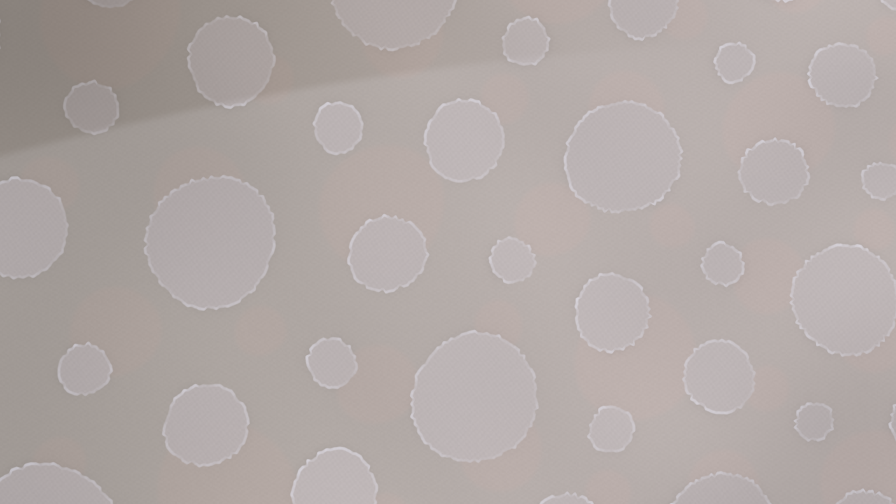
Reproduce this texture procedurally as a Shadertoy shader.

```glsl
// Sheer greige cloth with frayed pale dots in three sizes, over a faint second layer.
// The dots repeat on a turned square lattice with four-fold symmetry, bent by z + k*z*z
// so that they shrink to the right; hashed threads fray the rims, layered sines fold the cloth.

float hash(vec2 p) {
    return fract(sin(dot(p, vec2(127.1, 311.7))) * 43758.5);
}

// Random heights joined smoothly around a closed ring
float ringNoise(float angle, float steps, float seed) {
    float t = (angle / 6.28318 + 0.5) * steps;
    float i = floor(t);
    float a = hash(vec2(mod(i, steps), seed * 37.0));
    float b = hash(vec2(mod(i + 1.0, steps), seed * 37.0));
    return mix(a, b, smoothstep(0.0, 1.0, t - i));
}

// Keeps the nearest dot: x = signed distance, y = angle, z = seed, w = radius
void addDot(vec2 local, vec2 cell, vec2 center, float radius, inout vec4 nearest) {
    float seed = hash(cell + center);
    vec2 r = local - center;
    float angle = atan(r.y, r.x);
    float outline = radius * (0.94 + 0.12 * seed
        + 0.030 * sin(2.0 * angle + 6.3 * seed)
        + 0.018 * sin(3.0 * angle + 17.0 * seed));
    float d = length(r) - outline;
    if (d < nearest.x) nearest = vec4(d, angle, seed, radius);
}

// One cell: a large dot, four corners, and rings of medium and small dots
vec4 dotPattern(vec2 p) {
    vec2 z = p - vec2(0.42, 0.52);
    vec2 bent = z + 0.11 * vec2(z.x * z.x - z.y * z.y, 2.0 * z.x * z.y);
    vec2 q = mat2(0.976, -0.218, 0.218, 0.976) * bent / 0.91;
    vec2 cell = floor(q + 0.5);
    vec2 local = q - cell;
    vec2 medium = vec2(0.383, -0.114);
    vec2 small = vec2(0.196, -0.328);
    vec2 corner = vec2(0.5, -0.5);
    vec4 nearest = vec4(9.0, 0.0, 0.0, 1.0);
    for (int k = 0; k < 4; k++) {
        addDot(local, cell, medium, 0.094, nearest);
        addDot(local, cell, small, 0.056, nearest);
        addDot(local, cell, corner, 0.148, nearest);
        medium = vec2(-medium.y, medium.x);
        small = vec2(-small.y, small.x);
        corner = vec2(-corner.y, corner.x);
    }
    addDot(local, cell, vec2(0.0), 0.152, nearest);
    nearest.x *= 0.91 / length(vec2(1.0 + 0.22 * z.x, 0.22 * z.y));
    return nearest;
}

// Broad, slow brightness changes of the loose cloth
float softFolds(vec2 p) {
    vec2 w = p + 0.12 * sin(p.yx * 4.3 + vec2(1.0, 2.6));
    float f = sin(dot(w, vec2(3.1, 7.4)) + 0.6)
            + 0.7 * sin(dot(w, vec2(-6.2, 9.1)) + 2.0)
            + 0.5 * sin(dot(w, vec2(13.0, 15.0)) + 4.1);
    return f * mix(0.45, 1.0, smoothstep(0.7, 1.7, p.x));
}

void mainImage(out vec4 fragColor, in vec2 fragCoord) {
    vec2 p = fragCoord / iResolution.y;
    float pixel = 1.0 / iResolution.y;

    // Ground cloth, warmer and lighter to the right
    vec3 color = mix(vec3(0.684, 0.655, 0.636), vec3(0.722, 0.688, 0.678),
                     smoothstep(0.1, 1.4, p.x));

    // Pink dots of the layer beneath
    float ghost = dotPattern(p * 1.04 - vec2(0.37, 0.09)).x;
    color += (1.0 - smoothstep(-0.008, 0.008, ghost)) * vec3(0.016, 0.002, 0.0);

    // Dot faces with short cut threads standing out of the edge
    vec4 spot = dotPattern(p);
    float threads = floor(spot.w * 680.0);
    float fray = ringNoise(spot.y, threads, spot.z);
    float clumps = ringNoise(spot.y, floor(threads * 0.37), spot.z + 0.4);
    float worn = ringNoise(spot.y, 9.0, spot.z + 0.8);
    float edge = spot.x - 0.0065 * (fray - 0.5) - 0.003 * (clumps - 0.5);
    float face = 1.0 - smoothstep(-pixel, pixel, edge);
    vec3 faceColor = vec3(0.742, 0.712, 0.716) + 0.014 * (spot.z - 0.5);
    float shadow = exp(-max(edge, 0.0) * 150.0) * (1.0 - face);
    color *= 1.0 - 0.05 * shadow * worn;
    color = mix(color, faceColor, face * 0.9);

    // Beaded, patchy rim, brighter at the upper left
    float lit = 0.6 + 0.4 * cos(spot.y - 2.1);
    float rim = 1.0 - smoothstep(0.0008, 0.0042 + 0.3 * pixel, abs(edge + 0.002));
    float beads = 0.3 + 0.7 * smoothstep(0.2, 0.8, 0.65 * fray + 0.35 * clumps);
    float patches = 0.25 + 0.35 * lit + 0.5 * worn;
    color = mix(color, vec3(0.83, 0.815, 0.84), rim * beads * patches);

    // Fine weave and uneven grain
    float ribs = sin(p.y * 620.0 + 1.5 * sin(p.x * 37.0)) * sin(p.x * 410.0 + p.y * 60.0);
    float mesh = sin(p.x * 570.0 + 2.0 * sin(p.y * 43.0)) * sin(p.y * 530.0 + p.x * 90.0);
    float grain = hash(floor(p * 288.0)) - 0.5;
    color += mix(0.004 * ribs, 0.006 * mesh, face) + 0.008 * grain;

    // Folds, the shaded flap at the top left and dim corners
    float flapLine = 0.69 + 0.27 * p.x - 0.08 * p.x * p.x;
    float flap = smoothstep(-0.012, 0.012, p.y - flapLine)
               * (1.0 - smoothstep(0.5, 1.5, p.x));
    float glow = exp(-9.0 * abs(p.y - flapLine + 0.03)) * (1.0 - flap);
    vec2 fromTop = p - vec2(0.0, 1.0);
    vec2 fromRight = p - vec2(1.78, 0.0);
    float light = 1.0 + 0.015 * softFolds(p) - 0.055 * flap + 0.015 * glow
                - 0.16 * exp(-3.5 * dot(fromTop, fromTop))
                - 0.09 * exp(-8.0 * dot(p, p))
                - 0.06 * exp(-6.0 * dot(fromRight, fromRight));
    color *= mix(vec3(light), vec3(1.0, 0.99, 0.975) * light, flap);

    fragColor = vec4(color, 1.0);
}
```
